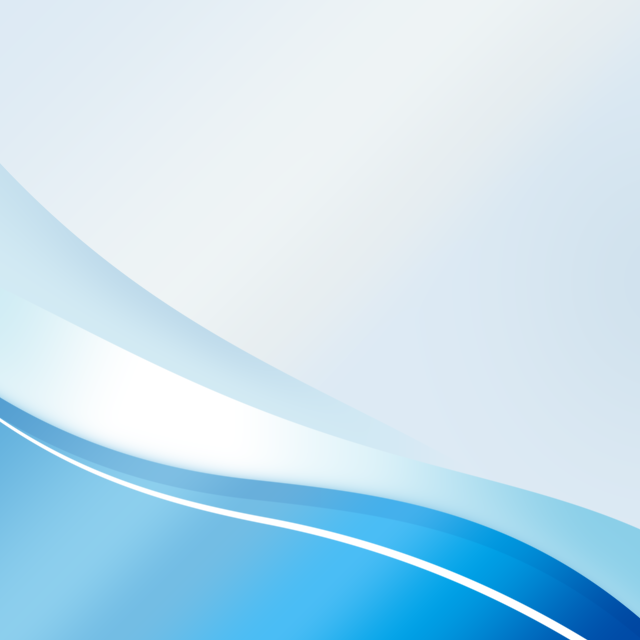
Reproduce this background procedurally as a Shadertoy shader.

```glsl
// Pale diagonal sheen above layered blue waves with a thin white ribbon line.
#define PAPER_LIGHT vec3(0.933, 0.955, 0.961)
#define PAPER_BLUE  vec3(0.868, 0.918, 0.957)
#define VEIL_DARK   vec3(0.745, 0.855, 0.920)
#define VEIL_LIGHT  vec3(0.825, 0.918, 0.955)
#define AQUA        vec3(0.540, 0.810, 0.910)
#define SKY         vec3(0.550, 0.810, 0.930)
#define AZURE       vec3(0.290, 0.740, 0.960)
#define NAVY        vec3(0.000, 0.290, 0.650)
#define STRIP_DEPTH 0.031
#define LINE_WIDTH  vec2(0.0028, 0.0085)

// Cubic through two knots, each given as (x, height, slope).
float hermite(float x, vec3 a, vec3 b) {
    float w = b.x - a.x;
    float t = (x - a.x) / w;
    float s = t * t * (3.0 - 2.0 * t);
    return mix(a.y, b.y, s)
         + w * t * (1.0 - t) * (a.z * (1.0 - t) - b.z * t);
}

// A smooth wave made of two cubics joined at the middle knot.
float wave(float x, vec3 left, vec3 middle, vec3 right) {
    return x < middle.x ? hermite(x, left, middle) : hermite(x, middle, right);
}

// Soft coverage of everything below a height.
float below(float y, float height) {
    float pixel = 1.0 / iResolution.y;
    return smoothstep(-pixel, pixel, height - y);
}

float blob(vec2 p, vec2 center, vec2 radius) {
    vec2 q = (p - center) / radius;
    return exp(-dot(q, q));
}

vec3 paperColor(vec2 p) {
    float d = p.x - p.y;
    vec3 color = mix(PAPER_BLUE, PAPER_LIGHT, smoothstep(-1.0, -0.27, d));
    color = mix(color, vec3(0.907, 0.933, 0.945), smoothstep(-0.27, -0.03, d));
    color = mix(color, PAPER_BLUE, smoothstep(-0.07, 0.15, d));
    return color - vec3(0.050, 0.032, 0.026) * blob(p, vec2(1.04, 0.56), vec2(0.24, 0.27));
}

vec3 veilColor(vec2 p, float top, float bottom) {
    float depth = clamp((top - p.y) / max(top - bottom, 0.01), 0.0, 1.0);
    vec3 color = mix(VEIL_DARK, VEIL_LIGHT, smoothstep(-0.1, 0.95, depth));
    color = mix(color, VEIL_LIGHT, 0.35 * (1.0 - smoothstep(0.0, 0.2, p.x)));
    color = mix(color, vec3(0.82, 0.912, 0.955), smoothstep(0.30, 0.60, p.x));
    return mix(color, PAPER_BLUE, smoothstep(0.55, 0.76, p.x));
}

vec3 glowBandColor(vec2 p, float bottom) {
    float height = max(p.y - bottom, 0.0);
    float slant = p.x - 0.4 * (p.y - 0.4);
    vec3 color = mix(vec3(0.81, 0.925, 0.957), vec3(1.0), smoothstep(-0.08, 0.22, slant));
    color = mix(color, vec3(0.90, 0.963, 0.982), smoothstep(0.35, 0.56, p.x));
    color = mix(color, AQUA, smoothstep(0.50, 0.94, p.x));
    // Pale rim on the right, soft blue shadow over the wave below.
    color = mix(color, vec3(0.79, 0.92, 0.97),
                0.55 * exp(-height / 0.035) * smoothstep(0.55, 0.80, p.x));
    color = mix(color, vec3(0.95, 0.98, 0.99),
                0.6 * exp(-height / 0.05) * (1.0 - smoothstep(0.0, 0.15, p.x)));
    return mix(color, vec3(0.46, 0.74, 0.88), 0.5 * exp(-height / 0.009));
}

vec3 blueColor(float d) {
    vec3 color = mix(vec3(0.37, 0.68, 0.86), SKY, smoothstep(-0.42, 0.0, d));
    color = mix(color, vec3(0.45, 0.74, 0.895), smoothstep(0.0, 0.18, d));
    color = mix(color, AZURE, smoothstep(0.18, 0.42, d));
    color = mix(color, vec3(0.0, 0.64, 0.91), smoothstep(0.42, 0.65, d));
    return mix(color, NAVY, smoothstep(0.58, 1.0, d));
}

void mainImage(out vec4 fragColor, in vec2 fragCoord) {
    vec2 p = fragCoord / iResolution.xy;
    float x = p.x;

    // Upper edges of the layers, from back to front.
    float veil = 0.745 + x * (-1.068 + x * (1.019 - 0.613 * x));
    float glowBand = 0.551 + x * (-0.485 + x * (-0.212 + x * (0.806 - 0.487 * x)));
    float blue = wave(x, vec3(0.0, 0.379, -0.60), vec3(0.39, 0.251, -0.11),
                         vec3(1.0, 0.034, -0.85));
    float line = wave(x, vec3(0.0, 0.344, -0.68), vec3(0.417, 0.186, -0.19),
                         vec3(1.0, -0.062, -0.70));

    vec3 color = paperColor(p);
    color = mix(color, veilColor(p, veil, glowBand), below(p.y, veil));
    color = mix(color, glowBandColor(p, blue), below(p.y, glowBand));

    // Blue wave with a darker strip along its crest.
    vec3 body = blueColor(x - p.y);
    float strip = 1.0 - below(p.y, blue - STRIP_DEPTH);
    body *= 1.0 - strip * mix(0.09, 0.05, x) * vec3(1.3, 1.0, 0.55);
    color = mix(color, body, below(p.y, blue));

    // White line that widens to the right.
    float halfWidth = mix(LINE_WIDTH.x, LINE_WIDTH.y, x);
    float ribbon = below(p.y, line + halfWidth) - below(p.y, line - halfWidth);
    color = mix(color, vec3(1.0), ribbon);

    fragColor = vec4(clamp(color, 0.0, 1.0), 1.0);
}
```
